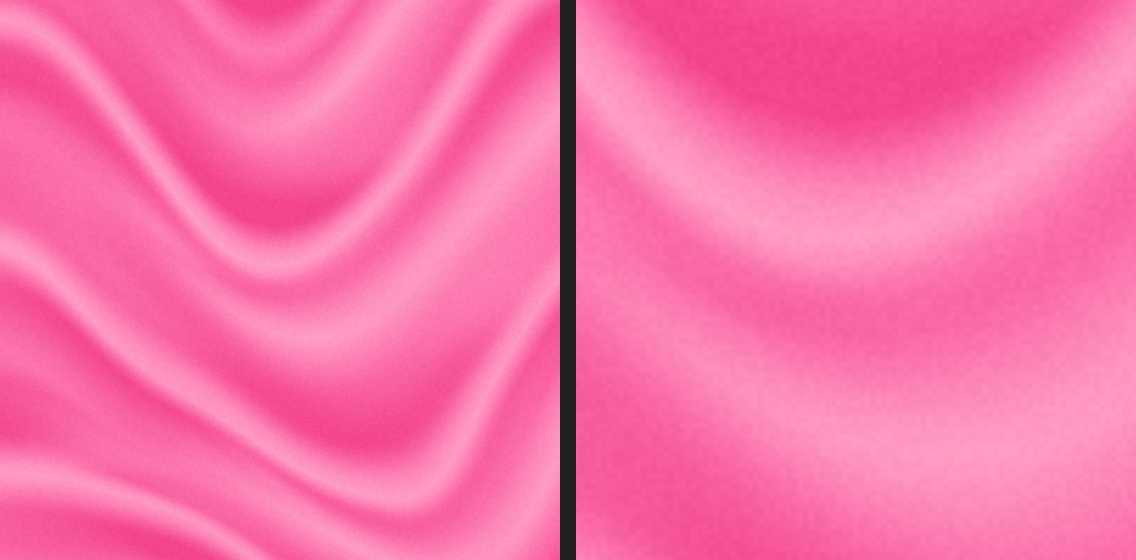
Left, the full canvas; right, a detail of the centre.
Give the GLSL for this background, as a WebGL 1 fragment shader.

```glsl
precision highp float;
// Soft pink satin cloth draped in broad, sagging folds.
uniform vec2 u_resolution;

#define SHADE_COLOR vec3(0.955, 0.270, 0.558)
#define BODY_COLOR  vec3(0.985, 0.430, 0.668)
#define SHEEN_COLOR vec3(1.000, 0.630, 0.778)
#define FOLD_SPACING 0.2
#define SAG_DEPTH 0.42
#define WARP_AMOUNT 0.045
#define STREAK_AMOUNT 0.3
#define WISP_AMOUNT 0.32
#define GRAIN_AMOUNT 0.028
#define PI 3.14159265

float hash(vec2 p) {
  vec3 q = fract(vec3(p.xyx) * 0.1031);
  q += dot(q, q.yzx + 33.33);
  return fract((q.x + q.y) * q.z);
}

float noise(vec2 p) {
  vec2 cell = floor(p);
  vec2 f = fract(p);
  f = f * f * f * (f * (f * 6.0 - 15.0) + 10.0);
  return mix(mix(hash(cell), hash(cell + vec2(1.0, 0.0)), f.x),
             mix(hash(cell + vec2(0.0, 1.0)), hash(cell + 1.0), f.x), f.y);
}

// The lowest point of the sag drifts right in lower folds.
float sagCenter(float fold) { return 0.47 + 0.45 * smoothstep(1.0, 7.0, fold); }

// +1 for even folds, -1 for odd ones.
float parity(float fold) { return cos(PI * fold); }

// Distance of a fold's crest below the top edge.
float crestDepth(float fold, float x) {
  float center = sagCenter(fold);
  float reach = x < center ? center : 0.5;
  float sag = 0.5 + 0.5 * cos(PI * (x - center) / reach);
  sag = pow(max(sag, 0.0001), mix(1.0, 1.8, smoothstep(4.5, 6.0, fold)));
  float shoulder = exp(-pow((x - 0.25) / 0.16, 2.0) - pow((fold - 4.5) / 1.25, 2.0));
  return -0.37 + FOLD_SPACING * fold + 0.1 * shoulder - 0.08 * smoothstep(0.7, 1.1, x)
       + (SAG_DEPTH + 0.03 * parity(fold)) * sag;
}

// Even crests are bright throughout; odd ones fade left, top ones are dim.
float crestTone(float fold, float x) {
  float fading = mix(0.4, 0.9, smoothstep(0.2, 0.6, x));
  float tone = mix(fading, 0.93, 0.5 + 0.5 * parity(fold));
  return tone * mix(0.5, 1.0, smoothstep(-0.5, 1.0, fold));
}

float troughTone(float fold, float x) {
  return 0.16 + 0.16 * parity(fold) * cos(2.0 * PI * (x - sagCenter(fold + 0.5)));
}

// Tone across one fold, from its crest (0) to the next crest (1).
float foldTone(float fold, float across, float x) {
  float trough = 0.5 - 0.15 * parity(fold) + 0.16 * (noise(vec2(x * 3.0, fold * 7.3 + 40.0)) - 0.5);
  if (across < trough) {
    float fall = 1.0 - across / trough;
    float soft = fall * fall * mix(1.0, 3.0 - 2.0 * fall, 0.65);
    return mix(troughTone(fold, x), crestTone(fold, x), soft);
  }
  // The far side climbs to a wide sheen, then to a narrow highlight.
  float rise = (across - trough) / (1.0 - trough);
  float sheen = 0.7 * smoothstep(0.0, 0.85, rise) + 0.3 * rise * rise * rise;
  return mix(troughTone(fold, x), crestTone(fold + 1.0, x), sheen);
}

// Short creases that branch obliquely off the folds, crisp on the lower side.
float wisps(float level, float x) {
  float sum = 0.0;
  for (int i = 0; i < 7; i++) {
    float fold = float(i);
    float along = x - fract(0.3 + 0.62 * (fold + 3.0) - 3.1);
    float slant = x - along < 0.5 ? -2.6 : 2.6;
    float offset = level - fold - 0.7 - slant * along;
    float width = offset < 0.0 ? 0.38 : 0.16;
    sum += exp(-pow(offset / width, 2.0) - pow(along / 0.14, 2.0));
  }
  return sum;
}

void main() {
  vec2 uv = gl_FragCoord.xy / u_resolution;
  vec2 cloth = vec2(uv.x, 1.0 - uv.y);
  // Gentle irregularity in the drape.
  cloth += WARP_AMOUNT * (vec2(noise(uv * 2.6 + 11.0), noise(uv * 2.6 + 57.0)) - 0.5);

  // Find the pair of crests around this point.
  float tone = 0.4;
  float level = 0.0;
  for (int i = -2; i < 9; i++) {
    float fold = float(i);
    float upper = crestDepth(fold, cloth.x);
    float lower = crestDepth(fold + 1.0, cloth.x);
    if (cloth.y >= upper && cloth.y < lower) {
      float across = (cloth.y - upper) / (lower - upper);
      tone = foldTone(fold, across, cloth.x);
      level = fold + across;
    }
  }

  // Secondary creases along and across the folds.
  float streaks = 0.6 * noise(vec2(cloth.x * 2.5 + 5.0, level * 2.3 - cloth.x * 1.5 + 20.0))
                + 0.4 * noise(vec2(cloth.x * 3.0 + 31.0, level * 5.0 + cloth.x * 2.0 + 70.0));
  tone += STREAK_AMOUNT * (streaks - 0.5) + WISP_AMOUNT * wisps(level, cloth.x) * (1.0 - tone);
  tone = clamp(tone, 0.0, 1.0);
  tone += 0.15 * tone * (1.0 - tone);

  vec3 color = mix(SHADE_COLOR, BODY_COLOR, min(tone / 0.45, 1.0));
  color = mix(color, SHEEN_COLOR, max((tone - 0.45) / 0.55, 0.0));
  color += GRAIN_AMOUNT * (noise(uv * 300.0) - 0.5);
  gl_FragColor = vec4(clamp(color, 0.0, 1.0), 1.0);
}
```
